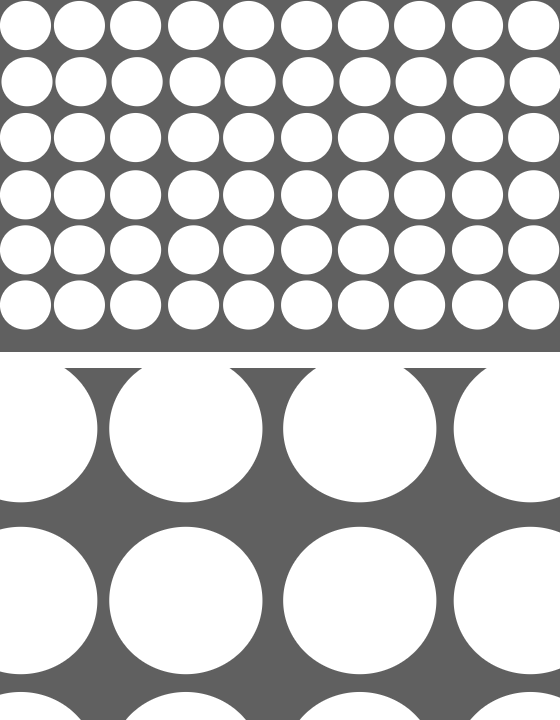
Top, the full canvas; bottom, a detail of the centre.
Write a WebGL 2 fragment shader that draws this pattern.

```glsl
#version 300 es
precision highp float;

uniform vec2 u_resolution;
out vec4 fragColor;

const vec3 GROUND_COLOR = vec3(0.376);
const vec3 DISC_COLOR = vec3(1.0);

// Layout in fractions of the canvas, measured from the top left
const vec2 GRID_COUNT = vec2(10.0, 6.0);
const vec2 FIRST_CENTER = vec2(0.0449, 0.0725);
const vec2 PITCH = vec2(0.1009, 0.1588);
const vec2 DISC_RADIUS = vec2(0.0456, 0.0698);

// Uneven spacing, in fractions of the pitch
const float COLUMN_SHIFT[10] = float[10](
    0.006, -0.039, -0.045, -0.019, -0.045, -0.019, -0.013, -0.019, 0.006, 0.0);
const float ROW_SHIFT[6] = float[6](0.0, 0.005, 0.004, 0.029, 0.014, 0.0);
const float SLIPPED_ROW = 1.0;
const float ROW_SLIP = 0.027;

// Center of the disc in a given column and row
vec2 discCenter(vec2 cell) {
    vec2 shift = vec2(COLUMN_SHIFT[int(cell.x)], ROW_SHIFT[int(cell.y)]);
    if (cell.y == SLIPPED_ROW) shift.x += ROW_SLIP;
    return FIRST_CENTER + (cell + shift) * PITCH;
}

// Approximate signed distance to an ellipse, in output pixels
float ellipseDistance(vec2 offset, vec2 radius) {
    vec2 q = offset / radius;
    float len = length(q);
    float slope = length(q / (radius * u_resolution)) / max(len, 1e-4);
    return (len - 1.0) / max(slope, 1e-5);
}

void main() {
    vec2 uv = gl_FragCoord.xy / u_resolution;
    uv.y = 1.0 - uv.y;

    // Nearest grid cell; the margins belong to the outermost cells
    vec2 cell = floor((uv - FIRST_CENTER) / PITCH + 0.5);
    cell = clamp(cell, vec2(0.0), GRID_COUNT - 1.0);

    // Edge smoothed over one pixel
    float dist = ellipseDistance(uv - discCenter(cell), DISC_RADIUS);
    float coverage = clamp(0.5 - dist, 0.0, 1.0);
    fragColor = vec4(mix(GROUND_COLOR, DISC_COLOR, coverage), 1.0);
}
```
